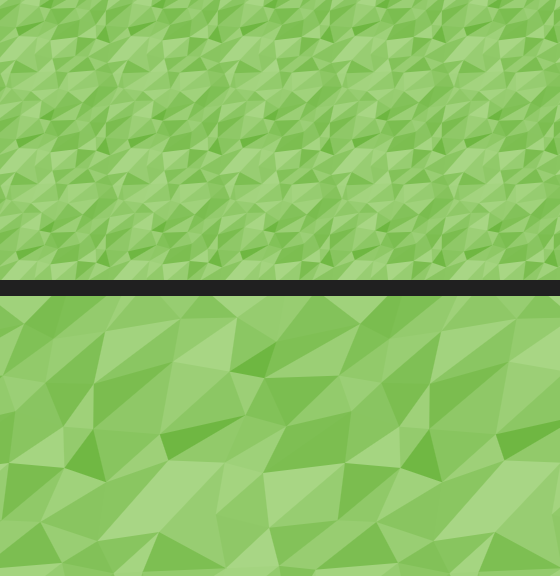
Top, the full canvas; bottom, a detail of the centre.
A Shadertoy shader for this pattern:

```glsl
const float TILES_DOWN = 2.5;
const vec2 GRID = vec2(6.0, 7.0);
const float TAU = 6.28319;
const float RISING_BIAS = 0.12;
const vec3 DEEP_GREEN = vec3(0.42, 0.71, 0.24);
const vec3 PALE_GREEN = vec3(0.66, 0.84, 0.52);

vec2 hash2(vec2 p) {
    return fract(sin(vec2(dot(p, vec2(127.1, 311.7)), dot(p, vec2(269.5, 183.3)))) * 43758.5);
}

float cross2(vec2 a, vec2 b) {
    return a.x * b.y - a.y * b.x;
}

float signedArea(vec2 a, vec2 b, vec2 c) {
    return 0.5 * cross2(b - a, c - a);
}

// Mesh corner, displaced mostly along a rising slant, the same in every tile
vec2 corner(vec2 cell) {
    vec2 shift = hash2(mod(cell, GRID)) * 2.0 - 1.0;
    return cell + shift.x * vec2(0.36, 0.26) + shift.y * vec2(-0.10, 0.18);
}

// Distance inside the edge a-b, positive on its left
float edgeDistance(vec2 p, vec2 a, vec2 b) {
    return cross2(b - a, p - a) / length(b - a);
}

float coverage(vec2 p, vec2 a, vec2 b, vec2 c, float pixel) {
    float d = min(edgeDistance(p, a, b), min(edgeDistance(p, b, c), edgeDistance(p, c, a)));
    return clamp(d / pixel + 0.5, 0.0, 1.0);
}

// Local weight around a point of the wrapping tile
float accent(vec2 p, vec2 centre) {
    vec2 d = fract(p - centre + 0.5) - 0.5;
    return exp(-350.0 * dot(d, d));
}

vec3 facetColour(vec2 middle, float seed) {
    vec2 p = middle / GRID;
    float tone = pow(seed, 0.56);
    // Faint bands of light and shade
    tone += 0.03 * sin(TAU * (p.y + 0.3)) + 0.02 * sin(TAU * (p.x + 2.0 * p.y));
    // Deep facets and one pale facet
    tone -= 0.9 * accent(p, vec2(0.96, 0.10));
    tone -= 0.7 * accent(p, vec2(0.55, 0.285));
    tone -= 0.4 * accent(p, vec2(0.875, 0.85));
    tone += 0.5 * accent(p, vec2(0.12, 0.966));
    return mix(DEEP_GREEN, PALE_GREEN, clamp(tone, 0.0, 1.0));
}

// Colour in rgb and weight in a
vec4 facet(vec2 p, vec2 a, vec2 b, vec2 c, float seed, float pixel) {
    float weight = coverage(p, a, b, c, pixel);
    return vec4(facetColour((a + b + c) / 3.0, seed), 1.0) * weight;
}

// Split a quad along its rising diagonal unless that folds or pinches it
vec4 quad(vec2 p, vec2 cell, float pixel) {
    vec2 a = corner(cell);
    vec2 b = corner(cell + vec2(1.0, 0.0));
    vec2 c = corner(cell + vec2(1.0, 1.0));
    vec2 d = corner(cell + vec2(0.0, 1.0));
    // The two halves take contrasting seeds
    vec2 seed = hash2(mod(cell, GRID) + 19.7);
    seed.y = fract(seed.x + 0.3 + 0.4 * seed.y);
    float rising = min(signedArea(a, b, c), signedArea(a, c, d));
    float falling = min(signedArea(a, b, d), signedArea(b, c, d));
    if (rising > 0.02 && rising + RISING_BIAS > falling || falling < 0.0) {
        return facet(p, a, b, c, seed.x, pixel) + facet(p, a, c, d, seed.y, pixel);
    }
    return facet(p, a, b, d, seed.x, pixel) + facet(p, b, c, d, seed.y, pixel);
}

void mainImage(out vec4 fragColor, in vec2 fragCoord) {
    // Square tiles, each holding one grid of cells
    vec2 scale = TILES_DOWN * GRID / iResolution.y;
    float pixel = scale.y;
    vec2 p = fragCoord * scale;
    vec2 base = floor(p);

    // Blend the facets of all nearby quads
    vec4 sum = vec4(0.0);
    for (int y = -1; y <= 1; y++) {
        for (int x = -1; x <= 1; x++) {
            sum += quad(p, base + vec2(x, y), pixel);
        }
    }
    fragColor = vec4(sum.rgb / max(sum.a, 0.001), 1.0);
}
```
